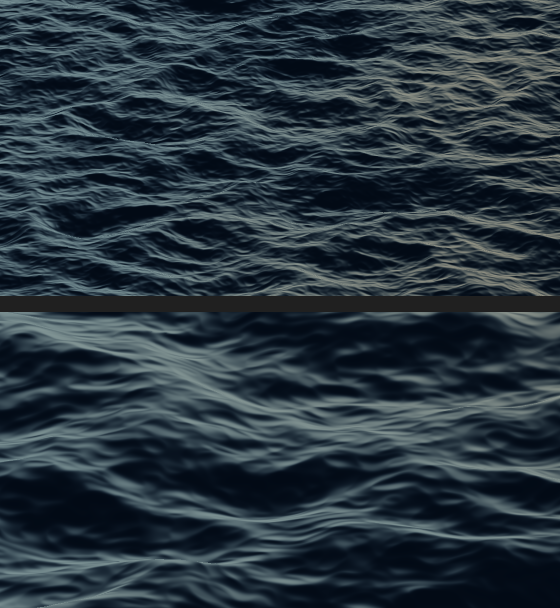
Top, the full canvas; bottom, a detail of the centre.
Reproduce this texture procedurally as a Shadertoy shader.

```glsl
float hash(vec2 p)
{
    return fract(sin(dot(p, vec2(127.1, 311.7))) * 43758.5453);
}

// Slope of one lattice corner, projected on the offset from it
float corner(vec2 cell, vec2 offset)
{
    float angle = 6.2832 * hash(cell);
    return dot(vec2(cos(angle), sin(angle)), offset);
}

float gradientNoise(vec2 p)
{
    vec2 i = floor(p), f = p - i;
    vec2 u = f * f * f * (f * (f * 6.0 - 15.0) + 10.0);
    vec2 o = vec2(1.0, 0.0);
    return mix(mix(corner(i, f), corner(i + o.xy, f - o.xy), u.x),
               mix(corner(i + o.yx, f - o.yx), corner(i + 1.0, f - 1.0), u.x), u.y);
}

// Sea height: sharp-crested octaves, each turned a little
float seaHeight(vec2 p, int octaves)
{
    float height = 0.0, frequency = 2.1, steepness = 0.22;
    for (int i = 0; i < octaves; i++)
    {
        float turn = 0.5 * sin(2.3 * float(i) - 0.5);
        vec2 q = mat2(cos(turn), sin(turn), -sin(turn), cos(turn)) * p;
        float n = gradientNoise(q * frequency * vec2(0.85, 1.0) + 17.3 * float(i));
        height += steepness / frequency * (0.25 - sqrt(n * n + 0.003));
        frequency *= 1.9;
        steepness *= 0.88;
    }
    return height;
}

// Walk down the line of sight until it meets the swell
vec2 visiblePoint(vec2 ground)
{
    const float stepDown = 0.0055;
    float level = 0.04, lastGap = -0.02;
    vec2 p = ground;
    for (int i = 0; i < 21; i++)
    {
        p.y = ground.y - level * 2.83;
        float gap = seaHeight(p, 3) - level;
        if (gap > 0.0)
        {
            level += stepDown * gap / (gap - lastGap);
            break;
        }
        lastGap = gap;
        level -= stepDown;
    }
    return vec2(p.x, ground.y - level * 2.83);
}

vec3 seaColor(vec2 uv)
{
    // Oblique view, with waves shrinking towards the top
    float distanceScale = 1.0 + 0.3 * uv.y;
    vec2 ground = vec2(uv.x * distanceScale, 3.0 * uv.y * (1.0 + 0.15 * uv.y)) + 5.0;
    vec2 p = visiblePoint(ground);

    // Faces tilted to the viewer are dark, those tilted away catch the sky
    vec2 e = vec2(0.001, 0.006);
    float slope = (seaHeight(p + e, 5) - seaHeight(p - e, 5)) / (2.0 * e.y);
    float patches = gradientNoise(p * vec2(1.1, 0.9) + 40.0);
    float facing = (0.13 - slope) / 0.24 + 0.7 * patches;
    float sky = 1.0 / (1.0 + exp(-1.7 * facing));

    // Navy depths to pale grey glints, warmer at the lower right
    vec3 color = vec3(0.01, 0.04, 0.08)
               + vec3(0.55, 0.55, 0.5) * pow(vec3(sky), vec3(2.6, 2.4, 2.2));
    float warmth = smoothstep(-0.9, 1.0, uv.x - 0.5 * uv.y + 0.8 * patches);
    return color * mix(vec3(0.88, 1.0, 1.04), vec3(1.12, 1.03, 0.92), warmth * sky);
}

void mainImage(out vec4 fragColor, in vec2 fragCoord)
{
    // Two samples per pixel soften the crests
    vec3 color = vec3(0.0);
    for (int i = 0; i < 2; i++)
    {
        vec2 jitter = (float(i) - 0.5) * vec2(0.3, 0.5);
        vec2 uv = (fragCoord + jitter - vec2(0.5 * iResolution.x, 0.0)) / iResolution.y;
        color += 0.5 * seaColor(uv);
    }
    fragColor = vec4(color, 1.0);
}
```
